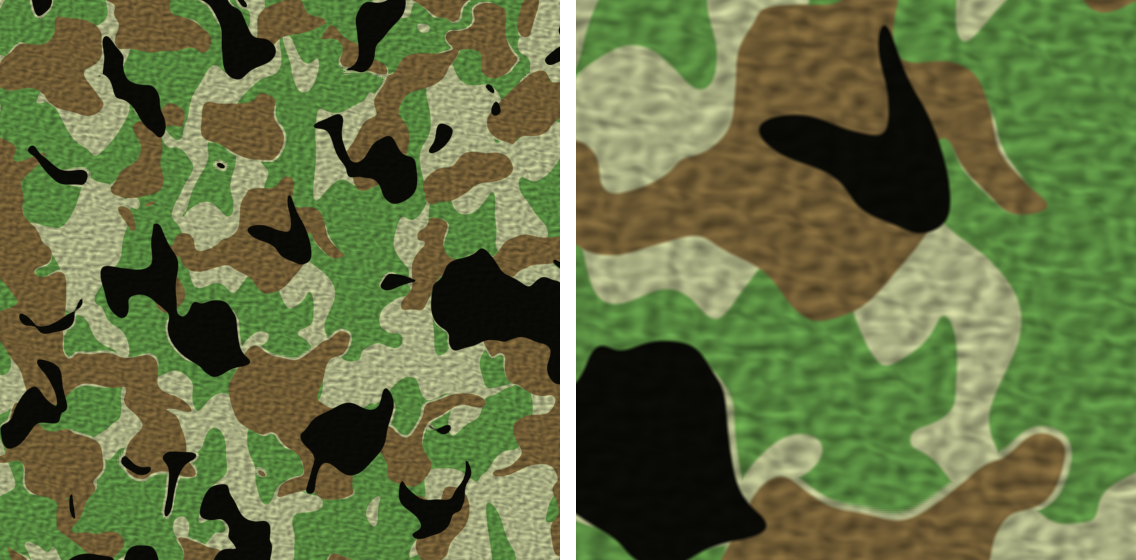
Left, the full canvas; right, a detail of the centre.
This pattern is drawn by a Shadertoy shader. Its source:

```glsl
// Woodland camouflage cloth: cream, brown and black blotches over a green base.
// Each blotch layer is a warped gradient noise cut at a threshold, drawn in order;
// a fine embossed grain then shades the whole fabric.

const vec3 GREEN = vec3(0.33, 0.52, 0.24);
const vec3 CREAM = vec3(0.65, 0.67, 0.50);
const vec3 BROWN = vec3(0.43, 0.35, 0.20);
const vec3 BLACK = vec3(0.035, 0.037, 0.022);

// Noise cells per canvas height; unequal columns stretch and tilt the blotches
const mat2 CREAM_GRID = mat2(7.8, 1.2, -1.4, 5.4);
const mat2 BROWN_GRID = mat2(6.6, -1.5, 1.3, 7.2);
const mat2 BLACK_GRID = mat2(6.9, 1.8, -1.5, 5.8);

// Cut levels: higher means less area
const float CREAM_CUT = 0.048;
const float BROWN_CUT = 0.118;
const float BLACK_CUT = 0.245;

const float WARP = 0.5;             // bending of outlines, in cells
const float LOBES = 0.34;           // strength of the smaller bumps
const float EDGE = 0.0016;          // half width of soft edges
const float SLIVER = 0.004;         // widest cream gap beside dark blotches
const vec2 GRAIN_SCALE = vec2(95.0, 150.0);
const vec2 GRAIN_LIGHT = vec2(0.3, -0.45);
const float GRAIN_DEPTH = 0.27;

vec2 hash22(vec2 p) {
    vec3 q = fract(vec3(p.xyx) * vec3(0.1031, 0.1030, 0.0973));
    q += dot(q, q.yzx + 33.33);
    return fract((q.xx + q.yz) * q.zy);
}

// Slope of a random unit gradient at one lattice corner
float corner(vec2 cell, vec2 offset) {
    return dot(normalize(hash22(cell) * 2.0 - 0.999), offset);
}

float noise(vec2 p) {
    vec2 i = floor(p), f = fract(p);
    vec2 u = f * f * f * (f * (f * 6.0 - 15.0) + 10.0);
    vec2 e = vec2(0.0, 1.0);
    return mix(mix(corner(i, f), corner(i + e.yx, f - e.yx), u.x),
               mix(corner(i + e.xy, f - e.xy), corner(i + e.yy, f - e.yy), u.x), u.y);
}

// Approximate signed distance to the blotch outline, positive inside
float blotches(vec2 p, mat2 grid, float cut, vec2 seed) {
    vec2 q = grid * p + seed;
    q += WARP * vec2(noise(q * 1.7 + 31.4), noise(q * 1.7 + 72.8));
    float field = noise(q) + LOBES * noise(q * 2.1 + 9.3) - cut;
    float slope = length(vec2(dFdx(field), dFdy(field))) * iResolution.y;
    return field / max(slope, 0.6);
}

float cover(float dist) {
    float soft = max(EDGE, 0.75 / iResolution.y);
    return smoothstep(-soft, soft, dist);
}

// Pebbled surface lit from one side
float grain(vec2 p) {
    vec2 q = p * GRAIN_SCALE;
    q += 0.5 * noise(q * 0.45 + 17.0);
    float relief = noise(q + GRAIN_LIGHT) - noise(q - GRAIN_LIGHT);
    return relief + 0.3 * noise(q * 1.6 + 5.0);
}

void mainImage(out vec4 fragColor, in vec2 fragCoord) {
    vec2 p = fragCoord / iResolution.y;

    float cream = blotches(p, CREAM_GRID, CREAM_CUT, vec2(43.2, 18.7));
    float brown = blotches(p, BROWN_GRID, BROWN_CUT, vec2(87.6, 61.1));
    float black = blotches(p, BLACK_GRID, BLACK_CUT, vec2(126.4, 95.3));

    // Uneven cream slivers where the dark layers are printed slightly off
    float gap = SLIVER * smoothstep(0.02, 0.25, noise(p * 9.0 + 54.0));
    float sliver = cover(max(brown, black) + gap) * smoothstep(0.0, 0.002, gap);

    vec3 color = mix(GREEN, CREAM, max(cover(cream), sliver));
    color = mix(color, BROWN, cover(brown));
    color = mix(color, BLACK, cover(black));

    color *= 1.0 + GRAIN_DEPTH * grain(p);
    fragColor = vec4(clamp(color, 0.0, 1.0), 1.0);
}
```
